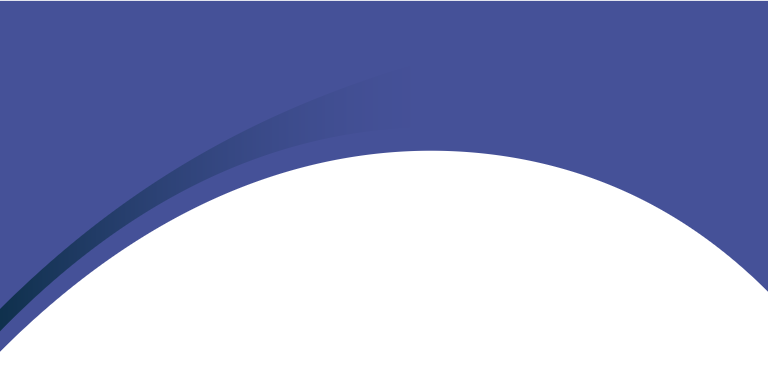
Reproduce this background procedurally as a Shadertoy shader.

```glsl
const vec3 BLUE = vec3(0.272, 0.317, 0.597);
const vec3 DEEP_TEAL = vec3(0.058, 0.190, 0.300);
const vec3 WHITE = vec3(1.0);

// Smooth coverage of the region where the signed field is negative
float coverage(float field) {
    float pixel = length(vec2(dFdx(field), dFdy(field)));
    return clamp(0.5 - field / max(pixel, 1e-6), 0.0, 1.0);
}

// Rounded hill: height falls from the peak with separate steepness per side
float hillHeight(float x, vec2 peak, float leftBend, float rightBend) {
    float offset = x - peak.x;
    float square = offset * offset;
    float bend = offset < 0.0 ? leftBend : rightBend;
    return peak.y - square * (0.385 + bend * square);
}

// Cubic rise with coefficients in ascending order
float cubicHeight(float x, vec4 k) {
    return k.x + x * (k.y + x * (k.z + x * k.w));
}

// Ribbon tint that eases into the backdrop at fadeEnd
vec3 ribbonColor(float x, float fadeEnd) {
    float remaining = clamp(1.0 - x / fadeEnd, 0.0, 1.0);
    return mix(BLUE, DEEP_TEAL, pow(remaining, 1.7));
}

void mainImage(out vec4 fragColor, in vec2 fragCoord) {
    // Canvas spans two units across and one unit up
    vec2 p = fragCoord / iResolution.xy * vec2(2.0, 1.0);
    vec3 color = BLUE;

    // Tapered ribbon between two arcs
    float ribbonTop = cubicHeight(p.x, vec4(0.1953, 0.9975, -0.4865, 0.1017));
    float ribbonBase = hillHeight(p.x, vec2(1.1224, 0.668), 0.029, 0.119);
    float ribbon = coverage(p.y - ribbonTop) * coverage(ribbonBase - p.y);
    color = mix(color, ribbonColor(p.x, 1.146), ribbon);

    // White hill
    float hill = hillHeight(p.x, vec2(1.1224, 0.6075), 0.0242, 0.119);
    color = mix(color, WHITE, coverage(p.y - hill));

    // Hairline along the top
    color = mix(color, WHITE, coverage(0.9978 - p.y));

    fragColor = vec4(color, 1.0);
}
```
